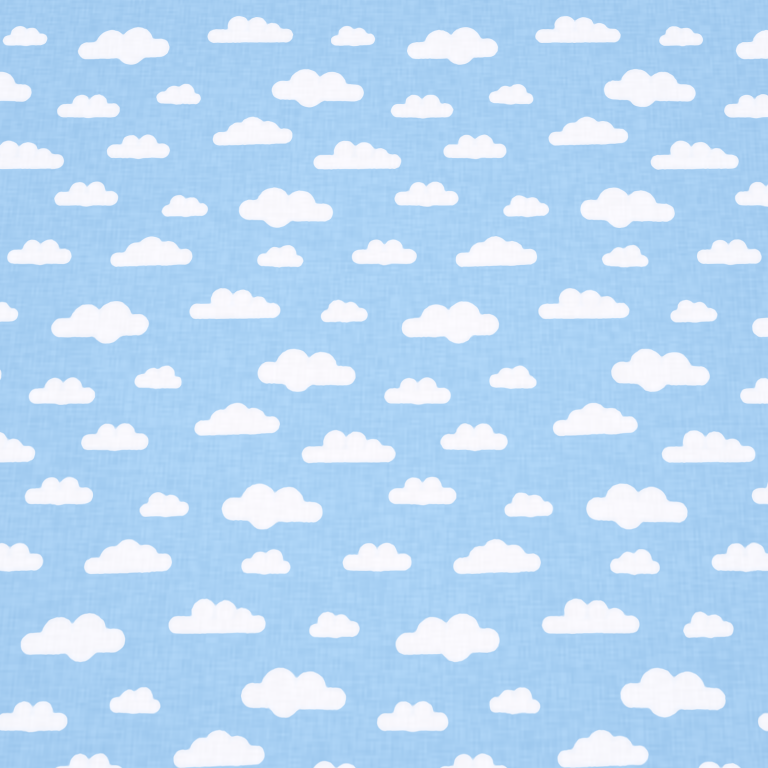
A WebGL 2 fragment shader for this pattern:

```glsl
#version 300 es
precision highp float;
// White clouds printed on pale blue woven cotton, seen at a slight tilt.
uniform vec2 u_resolution;
out vec4 fragColor;

// Colours
const vec3 SKY = vec3(0.638, 0.798, 0.942);
const vec3 SKY_GLOW = vec3(0.665, 0.823, 0.960);
const vec3 CLOUD = vec3(0.980, 0.975, 0.992);
const vec3 CLOUD_SHADE = vec3(0.930, 0.950, 0.990);

// Tilted cloth: tile width grows from the top edge to the bottom
const float TILE_TOP = 0.423;
const float TILE_GROWTH = 0.078;
const float VANISH_X = 0.634;
const float ROW_RATE = 1.28;
const float TILE_ASPECT = 0.84;

// Print and weave; cloud sizes are in hundredths of a tile width
const float UNITS = 100.0;
const float LOBE_BLEND = 0.8;
const float INK_SOFTNESS = 0.24;
const float INK_WOBBLE = 0.3;
const float THREADS = 150.0;
const float WEAVE_SKY = 0.060;
const float WEAVE_CLOUD = 0.022;

// Cloud kinds; a negative kind is mirrored
const float SMALL = 1.0, MEDIUM = 2.0, PEAKED = 3.0, LONG = 4.0, LARGE = 5.0;
const int CLOUD_COUNT = 15;
// Centre across, centre down, kind
const vec3 CLOUDS[CLOUD_COUNT] = vec3[](
    vec3(0.276, 0.116, LONG), vec3(0.591, 0.140, SMALL), vec3(0.895, 0.177, -LARGE),
    vec3(0.491, 0.338, LARGE), vec3(0.074, 0.362, -SMALL), vec3(0.805, 0.408, MEDIUM),
    vec3(0.303, 0.509, PEAKED), vec3(0.964, 0.558, MEDIUM), vec3(0.614, 0.590, LONG),
    vec3(0.822, 0.730, MEDIUM), vec3(0.114, 0.773, SMALL), vec3(0.412, 0.777, LARGE),
    vec3(0.702, 0.936, MEDIUM), vec3(0.028, 0.943, PEAKED), vec3(0.402, 0.950, -SMALL));

float hash(vec2 cell) {
    uvec2 n = uvec2(ivec2(cell)) * uvec2(1597u, 3797u);
    uint h = (n.x ^ n.y) * 74777u;
    h = (h ^ (h >> 15)) * 27191u;
    return float((h ^ (h >> 13)) & 65535u) / 65535.0;
}

float noise(vec2 p) {
    vec2 cell = floor(p), f = fract(p);
    f = f * f * (3.0 - 2.0 * f);
    return mix(mix(hash(cell), hash(cell + vec2(1, 0)), f.x),
               mix(hash(cell + vec2(0, 1)), hash(cell + vec2(1, 1)), f.x), f.y);
}

float smoothMin(float a, float b) {
    float h = max(LOBE_BLEND - abs(a - b), 0.0);
    return min(a, b) - h * h / (4.0 * LOBE_BLEND);
}

float lobe(vec2 p, vec3 circle) {
    return length(p - circle.xy) - circle.z;
}

// Two end lobes joined by a tapered base, with three puffs (x, y, radius)
float puffs(vec2 p, vec3 left, vec3 right, vec3 a, vec3 b, vec3 c) {
    vec2 span = right.xy - left.xy;
    float t = clamp(dot(p - left.xy, span) / dot(span, span), 0.0, 1.0);
    float d = lobe(p, mix(left, right, t));
    d = smoothMin(d, lobe(p, a));
    d = smoothMin(d, lobe(p, b));
    return smoothMin(d, lobe(p, c));
}

float cloudDistance(vec2 p, float kind) {
    p.x *= sign(kind);
    kind = abs(kind);
    if (kind == SMALL) return puffs(p, vec3(-4.9, -1.5, 1.7), vec3(4.9, -1.1, 1.9),
        vec3(-1.9, 0.6, 2.6), vec3(1.8, 0.2, 2.4), vec3(0.5, -1.3, 1.9));
    if (kind == MEDIUM) return puffs(p, vec3(-7.2, -1.4, 2.1), vec3(7.2, -1.3, 2.2),
        vec3(-2.4, 1.0, 2.6), vec3(2.6, 0.9, 2.8), vec3(0.2, -1.5, 2.2));
    if (kind == PEAKED) return puffs(p, vec3(-9.8, -1.7, 2.1), vec3(9.5, -0.8, 2.3),
        vec3(-4.6, 0.2, 3.2), vec3(-0.4, 1.4, 3.8), vec3(4.4, 0.3, 3.5));
    if (kind == LONG) return puffs(p, vec3(-10.6, -2.1, 2.2), vec3(11.0, -1.9, 2.2),
        vec3(-3.6, 1.2, 3.3), vec3(2.1, 1.0, 3.1), vec3(6.8, -0.5, 2.7));
    return puffs(p, vec3(-10.9, -0.8, 3.0), vec3(11.1, -1.7, 2.7),
        vec3(-3.9, 1.0, 4.9), vec3(4.0, 0.5, 4.5), vec3(-2.4, -1.9, 4.3));
}

void main() {
    vec2 uv = gl_FragCoord.xy / u_resolution;

    // Project the canvas onto the tilted cloth, rows counted from the top
    float down = 1.0 - uv.y;
    float tileWidth = TILE_TOP + TILE_GROWTH * down;
    vec2 tile = vec2(uv.x - VANISH_X, ROW_RATE * down) / tileWidth;

    // Crossed threads of uneven thickness
    vec2 thread = tile * vec2(1.0, TILE_ASPECT) * THREADS;
    float weave = 0.5 * (noise(thread * vec2(0.2, 1.0)) + noise(thread * vec2(1.0, 0.2))) - 0.5;

    // Nearest cloud in the repeating tile
    float d = UNITS;
    for (int i = 0; i < CLOUD_COUNT; i++) {
        vec2 p = fract(tile - CLOUDS[i].xy + 0.5) - 0.5;
        p *= vec2(1.0, -TILE_ASPECT) * UNITS;
        if (abs(p.x) < 16.0 && abs(p.y) < 9.0) d = min(d, cloudDistance(p, CLOUDS[i].z));
    }
    float soft = max(INK_SOFTNESS, 0.7 * UNITS / (u_resolution.y * tileWidth));
    float ink = 1.0 - smoothstep(-soft, soft, d + INK_WOBBLE * weave);

    // Soft light over the middle, thinner ink near cloud rims
    float glow = 1.0 - smoothstep(0.15, 0.75, length(uv - vec2(0.5, 0.48)));
    vec3 sky = mix(SKY, SKY_GLOW, glow) + weave * WEAVE_SKY * vec3(1.2, 0.9, 0.6);
    float thin = 0.5 * smoothstep(-1.4, 0.0, d) + 0.25 * (1.0 - glow);
    vec3 cloud = mix(CLOUD, CLOUD_SHADE, thin) + weave * WEAVE_CLOUD;
    fragColor = vec4(mix(sky, cloud, ink), 1.0);
}
```
